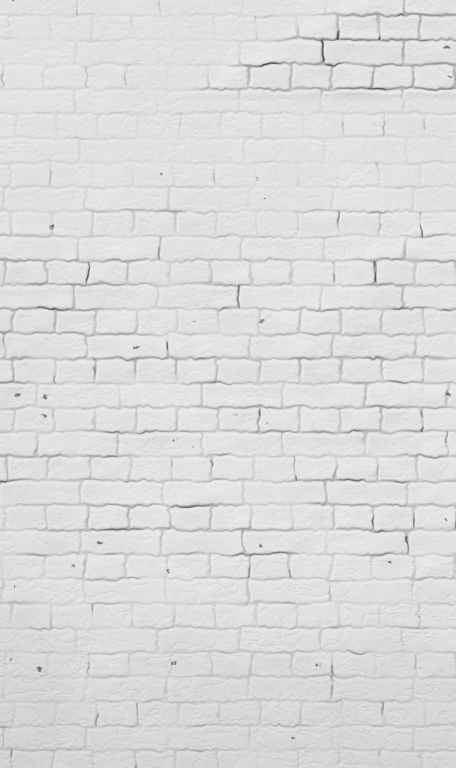
Give the GLSL for this texture, as a WebGL 2 fragment shader.

```glsl
#version 300 es
precision highp float;
// White painted brick wall: header courses alternate with stretcher courses.
// A rounded distance to the joints and layered noise form a height field, lit
// from above; paint thickness, open joints and chips vary over the wall.
uniform vec2 u_resolution;
out vec4 fragColor;

float hash(vec2 p) {
  vec3 q = fract(p.xyx * 0.1031);
  q += dot(q, q.yzx + 33.33);
  return fract((q.x + q.y) * q.z);
}

float noise(vec2 p) {
  vec2 i = floor(p), f = fract(p);
  f = f * f * (3.0 - 2.0 * f);
  return mix(mix(hash(i), hash(i + vec2(1, 0)), f.x),
             mix(hash(i + vec2(0, 1)), hash(i + vec2(1, 1)), f.x), f.y);
}

float fbm(vec2 p) {
  float sum = 0.0, amp = 0.5;
  for (int i = 0; i < 4; i++) {
    sum += amp * noise(p);
    p = mat2(1.6, 1.2, -1.2, 1.6) * p + 7.3;
    amp *= 0.5;
  }
  return sum;
}

// x: distance to brick edge, y: offset from nearest upright joint,
// z: height within the course, w: random value of that joint
vec4 brick(vec2 p) {
  p += 0.14 * (vec2(noise(p * 1.7), noise(p * 1.7 + 40.0)) - 0.5);
  p += 0.09 * (vec2(noise(p * 5.0), noise(p * 5.0 + 90.0)) - 0.5);
  float course = floor(p.y);
  bool header = mod(course, 2.0) > 0.5;
  float pitch = header ? 1.673 : 3.347;
  float jitter = hash(vec2(course, 5.0));
  float shift = header ? 0.12 + 0.6 * jitter
                       : -0.3 + 0.5 * jitter + 1.5 * step(abs(course - 17.0), 1.5);
  float u = (p.x - shift) / pitch;
  float joint = floor(u + 0.5);
  float dx = (u - joint) * pitch;
  float v = fract(p.y);
  vec2 edge = vec2(abs(dx), min(v, 1.0 - v));
  float radius = 0.17;
  float d = radius - length(max(radius - edge, 0.0));
  return vec4(d, dx, v, hash(vec2(joint + 20.0, course)));
}

// Bare, weathered patch in the upper right corner
float wornPatch(vec2 p) {
  float side = p.x - 7.2 - 1.8 * (4.0 - p.y);
  return smoothstep(0.0, 1.5, side) * smoothstep(4.5, 4.0, p.y);
}

// How clearly the joints show through the paint
float jointDepth(vec2 p) {
  float band = smoothstep(7.5, 11.0, p.y) * (1.0 - 0.7 * smoothstep(22.0, 27.0, p.y));
  float patches = smoothstep(0.2, 0.7, noise(p * vec2(0.45, 0.8) + 3.0));
  float breaks = 0.45 + noise(p * vec2(1.3, 1.7) + 23.0);
  float worn = wornPatch(p) * (0.4 + 0.9 * noise(p * vec2(0.9, 2.0) + 17.0));
  return (0.22 + 0.65 * band) * (0.4 + 0.75 * patches) * breaks + 1.15 * worn;
}

float height(vec2 p) {
  float rough = 0.24 + 0.16 * smoothstep(20.0, 28.0, p.y);
  float crinkle = abs(fbm(p * vec2(1.1, 1.9) + 11.0) - 0.47);
  return jointDepth(p) * smoothstep(0.0, 0.14, brick(p).x)
       + rough * fbm(p * vec2(3.0, 4.5))
       - 0.7 * rough * smoothstep(0.045, 0.0, crinkle);
}

// Small dark chips, at most one per cell
float chips(vec2 p, float px) {
  p += 0.16 * (vec2(noise(p * 8.0), noise(p * 8.0 + 30.0)) - 0.5);
  vec2 grid = p * vec2(0.8, 1.0), cell = floor(grid);
  vec2 centre = 0.25 + 0.5 * vec2(hash(cell + 3.0), hash(cell + 61.0));
  float radius = 0.04 + 0.07 * hash(cell + 27.0);
  float d = length(fract(grid) - centre);
  return step(0.93, hash(cell + 8.0)) * smoothstep(radius + px * 0.5, radius - 0.04 - px * 0.5, d);
}

void main() {
  // One unit is one course; y runs downwards
  float px = 31.35 / u_resolution.y;
  vec2 uv = gl_FragCoord.xy / u_resolution;
  vec2 p = vec2(gl_FragCoord.x, u_resolution.y - gl_FragCoord.y) * px + vec2(0.0, 0.367);
  vec4 b = brick(p);
  float depth = jointDepth(p);

  // Daylight falling off towards the floor
  float light = 0.885 - 0.05 * smoothstep(0.3, 0.0, uv.y);
  light -= 0.015 * smoothstep(0.25, 0.0, uv.x) * smoothstep(0.9, 0.3, uv.y);
  light += 0.025 * (fbm(p * 0.5 + 50.0) - 0.47);
  light += 0.018 * (noise(p * 13.0) - 0.5);

  // Relief and joint shadow
  float slope = height(p) - height(p - vec2(0.03, 0.07));
  light += clamp(0.15 * slope, -0.12, 0.022);
  light -= 0.13 * depth * (1.0 - smoothstep(0.0, 0.07 + px * 0.5, b.x));

  // Open upright joints and dark slots below bricks
  float open = step(0.76, b.w) * smoothstep(0.045 + px * 0.5, 0.0, abs(b.y));
  open *= smoothstep(0.42, 0.7, noise(p * vec2(0.5, 2.9) + 9.0));
  float slot = smoothstep(0.05 + px * 0.5, 0.0, min(b.z, 1.0 - b.z));
  slot *= smoothstep(0.66, 0.85, noise(p * vec2(1.1, 1.7) + 71.0));
  light -= 0.34 * open * min(depth * 1.3, 1.0) + 0.2 * slot * min(depth, 1.2);
  light -= 0.4 * chips(p, px);

  fragColor = vec4(vec3(clamp(light, 0.15, 0.92)), 1.0);
}
```
